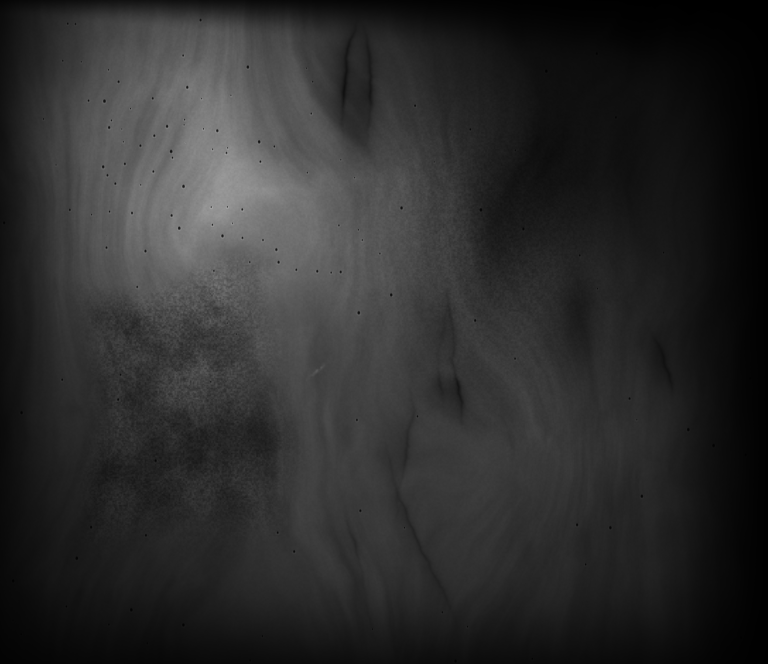
Reproduce this texture procedurally as a Shadertoy shader.

```glsl
// A dim, weathered plaster wall lit softly from the upper left.
// Broad Gaussian lights and shadows set the tone; warped, stretched noise adds
// streaks, then come a grainy worn patch, wispy creases and scattered pits.

float hash(vec2 p) {
    vec3 q = fract(p.xyx * vec3(0.1031, 0.1030, 0.0973));
    q += dot(q, q.yzx + 33.33);
    return fract((q.x + q.y) * q.z);
}

float noise(vec2 p) {
    vec2 i = floor(p), f = fract(p);
    f = f * f * (3.0 - 2.0 * f);
    return mix(mix(hash(i), hash(i + vec2(1, 0)), f.x),
               mix(hash(i + vec2(0, 1)), hash(i + vec2(1, 1)), f.x), f.y);
}

float fbm(vec2 p) {
    float sum = 0.0, amp = 0.5;
    for (int i = 0; i < 5; i++) {
        sum += amp * noise(p);
        p = mat2(1.9, 0.2, -0.2, 1.9) * p + 7.3;
        amp *= 0.5;
    }
    return sum;
}

float blob(vec2 p, vec2 center, vec2 radius) {
    vec2 q = (p - center) / radius;
    return exp(-dot(q, q));
}

// Wavering fold from a down to b: a line of uneven strength, softly shaded on its left
float crease(vec2 p, vec2 a, vec2 b, float bend) {
    float t = (a.y - p.y) / (a.y - b.y);
    float u = clamp(t, 0.0, 1.0);
    float wobble = 0.028 * (fbm(vec2(p.y * 18.0, a.x * 90.0)) - 0.48);
    float d = p.x - mix(a.x, b.x, u) - bend * 4.0 * u * (1.0 - u) - wobble;
    float ends = smoothstep(-0.1, 0.3, t) * (1.0 - smoothstep(0.7, 1.1, t));
    float uneven = 0.35 + 0.65 * smoothstep(0.25, 0.75, noise(vec2(a.x * 70.0, p.y * 22.0)));
    float spread = (d < 0.0 ? 0.017 : 0.007) * (0.5 + noise(p * vec2(9.0, 20.0)));
    return ends * uneven * (0.6 * exp(-abs(d) / spread) + 0.25 * exp(-d * d / 0.00001));
}

// Pits in a jittered grid: x is the dark hole, y its faint lit rim
vec2 pits(vec2 p, float cell, float density, float seed) {
    vec2 id = floor(p / cell);
    vec2 spot = (id + 0.15 + 0.7 * vec2(hash(id + seed), hash(id + seed + 41.0))) * cell;
    float present = step(hash(id + seed + 83.0), density);
    float size = mix(0.0004, 0.0019, hash(id + seed + 19.0));
    float d = length((p - spot) * vec2(1.0, 0.8));
    float soft = 0.8 / iResolution.y;
    float hole = 1.0 - smoothstep(size - soft, size + soft, d);
    float rim = exp(-pow((length(p - spot + vec2(0.0, 0.001)) - size - 0.001) / 0.001, 2.0));
    return present * vec2(hole, rim);
}

void mainImage(out vec4 fragColor, in vec2 fragCoord) {
    vec2 p = fragCoord / iResolution.y;
    float width = iResolution.x / iResolution.y;
    vec2 warp = vec2(fbm(p * 5.0), fbm(p * 5.0 + 17.0)) - 0.48;
    vec2 w = p + 0.06 * warp;

    // Broad light on the wall
    float light = 0.03 + 0.35 * blob(w, vec2(0.28, 0.79), vec2(0.23, 0.31))
                + 0.21 * blob(w, vec2(0.60, 0.38), vec2(0.49, 0.47))
                + 0.06 * blob(w, vec2(0.60, 0.78), vec2(0.20, 0.25))
                + 0.07 * blob(w, vec2(0.45, 0.68), vec2(0.15, 0.13));

    // Cloudy mottling and streaks that lean both ways as they run down
    float clouds = fbm(w * vec2(9.0, 6.0) + 3.0) - 0.48;
    float lean = noise(p * vec2(4.0, 3.0) + 51.0) - 0.5;
    float streaks = fbm(vec2(p.x * 27.0 + lean * 6.0, p.y * 7.0) + warp * 3.0) - 0.48;
    float fine = fbm(vec2(p.x * 75.0 + lean * 22.0, p.y * 14.0) + warp * 5.0) - 0.48;
    light *= 1.0 + 0.32 * clouds + 0.30 * streaks + 0.20 * fine;

    // Smoky shadows on the upper right
    float smoke = 0.55 * blob(w, vec2(0.84, 0.76), vec2(0.09, 0.14))
                + 0.35 * blob(w, vec2(0.74, 0.66), vec2(0.05, 0.13))
                + 0.40 * blob(w, vec2(0.95, 0.74), vec2(0.035, 0.10))
                + 0.38 * blob(w, vec2(0.87, 0.52), vec2(0.025, 0.06))
                + 0.75 * blob(w, vec2(1.00, 1.00), vec2(0.30, 0.11));
    light *= 1.0 - clamp(smoke * (1.0 + 1.1 * streaks + 0.6 * clouds), 0.0, 0.92);

    // Worn, mottled patch on the lower left
    vec2 edge = p + 0.16 * warp;
    float patchMask = smoothstep(0.12, 0.20, edge.x) * (1.0 - smoothstep(0.34, 0.46, edge.x))
                    * smoothstep(0.12, 0.24, edge.y) * (1.0 - smoothstep(0.53, 0.61, edge.y));
    float wear = 0.01 + 0.24 * smoothstep(0.35, 0.65, fbm(p * 17.0 + 29.0))
               + 0.26 * blob(w, vec2(0.35, 0.33), vec2(0.09, 0.05))
               + 0.18 * blob(w, vec2(0.23, 0.51), vec2(0.06, 0.04));
    light *= 1.0 - patchMask * wear;

    // Grain, strongest over the patch and beside the smoke
    float grain = noise(p * 310.0) + noise(p * 470.0 + 9.0) - 1.0;
    float rough = patchMask + 0.7 * blob(p, vec2(0.76, 0.66), vec2(0.15, 0.20));
    light *= 1.0 + grain * (0.04 + 0.24 * rough);

    // Folds running down the surface
    float folds = 0.75 * crease(p, vec2(0.540, 0.97), vec2(0.515, 0.79), -0.008)
                + 0.65 * crease(p, vec2(0.545, 0.96), vec2(0.545, 0.78), 0.013)
                + 0.75 * crease(p, vec2(0.672, 0.57), vec2(0.697, 0.36), -0.002)
                + 0.40 * crease(p, vec2(0.675, 0.54), vec2(0.670, 0.39), -0.015)
                + 0.65 * crease(p, vec2(0.580, 0.33), vec2(0.692, 0.06), -0.008)
                + 0.40 * crease(p, vec2(0.620, 0.46), vec2(0.590, 0.22), 0.008)
                + 0.40 * crease(p, vec2(0.520, 0.24), vec2(0.565, 0.03), 0.006)
                + 0.55 * crease(p, vec2(0.975, 0.52), vec2(1.015, 0.40), 0.004)
                + 0.35 * blob(w, vec2(0.540, 0.82), vec2(0.025, 0.06));
    light *= 1.0 - min(folds, 0.8);

    // Pits crowd the lit side and thin out across the wall
    float density = 0.02 + 0.36 * blob(p, vec2(0.22, 0.75), vec2(0.13, 0.13))
                  + 0.22 * blob(p, vec2(0.46, 0.61), vec2(0.12, 0.06));
    vec2 pit = max(pits(p, 0.024, density, 5.0), pits(p + 0.011, 0.031, density, 57.0));
    light = light * (1.0 + 0.10 * pit.y) * (1.0 - 0.8 * pit.x);

    // Pale scratch near the middle
    vec2 s = mat2(0.77, -0.64, 0.64, 0.77) * (p - vec2(0.478, 0.442));
    light += 0.10 * blob(s, vec2(0.0), vec2(0.016, 0.003)) * noise(p * 260.0);

    // Falloff at the borders
    light *= smoothstep(-0.10, 0.15, p.y) * smoothstep(-0.09, 0.10, p.x)
           * smoothstep(-0.03, 0.19, width - p.x) * smoothstep(-0.02, 0.025 + 0.08 * p.x, 1.0 - p.y);
    fragColor = vec4(vec3(clamp(light * 1.04, 0.0, 1.0)), 1.0);
}
```
